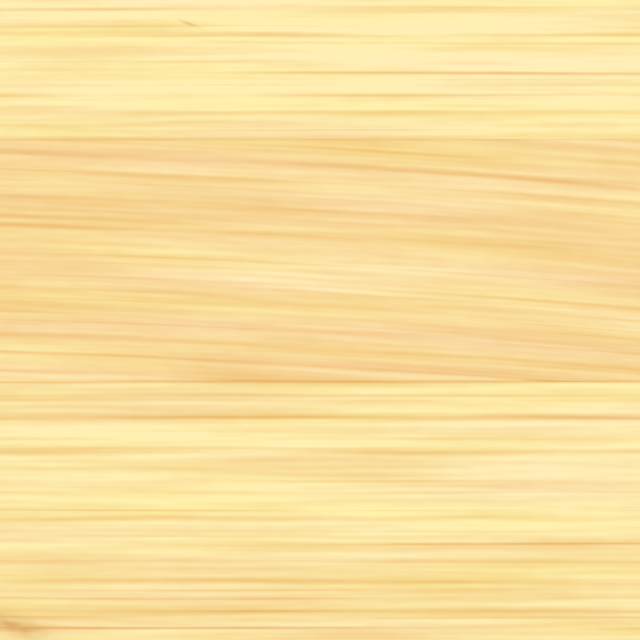
This texture is drawn by a Shadertoy shader. Its source:

```glsl
#define PALE vec3(0.994, 0.918, 0.668)
#define DEEP vec3(0.935, 0.755, 0.455)
#define KNOT_BROWN vec3(0.80, 0.58, 0.30)
#define UPPER_SEAM 0.783
#define LOWER_SEAM 0.403
#define GRAIN_SLOPE 0.03
#define GRAIN_BEND 0.025
#define BROAD_CONTRAST 0.40
#define FINE_CONTRAST 0.38
#define LINE_STRENGTH 0.78

float hash(vec2 p) {
    uvec2 q = uvec2(ivec2(p) + 4096);
    uint h = q.x * 1597334677u ^ q.y * 3812015801u;
    h = (h ^ (h >> 15)) * 2246822519u;
    h = (h ^ (h >> 13)) * 3266489917u;
    return float((h ^ (h >> 16)) >> 8) / 16777216.0;
}

float cornerSlope(vec2 cell, vec2 offset) {
    float a = 6.2832 * hash(cell);
    return dot(vec2(cos(a), sin(a)), offset);
}

// Gradient noise, roughly -0.7 to 0.7
float noise(vec2 p) {
    vec2 i = floor(p), f = p - i;
    vec2 u = f * f * f * (f * (f * 6.0 - 15.0) + 10.0);
    vec2 e = vec2(1.0, 0.0);
    float low = mix(cornerSlope(i, f), cornerSlope(i + e.xy, f - e.xy), u.x);
    float high = mix(cornerSlope(i + e.yx, f - e.yx), cornerSlope(i + e.xx, f - e.xx), u.x);
    return mix(low, high, u.y);
}

// Thin dark fibres: one per row, jittered, fading in and out along x
float fibres(vec2 p, float spacing, float width, float seed) {
    float row = floor(p.y / spacing), sum = 0.0;
    for (float k = -1.0; k <= 1.0; k++) {
        float id = row + k;
        float centre = (id + 0.1 + 0.8 * hash(vec2(id, seed))) * spacing;
        centre += 0.003 * noise(vec2(p.x * 1.5, id * 3.7 + seed));
        float thick = width * mix(0.6, 1.5, hash(vec2(id, seed + 1.0)));
        float d = (p.y - centre) / thick;
        float fade = smoothstep(-0.4, 0.3, noise(vec2(p.x * 1.9 + seed, id * 7.31)));
        sum += exp(-d * d) * fade * hash(vec2(id, seed + 2.0));
    }
    return sum;
}

// Soft elongated spot
float smudge(vec2 p, vec2 centre, vec2 size, float tilt) {
    vec2 d = p - centre;
    d.y -= tilt * d.x;
    d /= size;
    return exp(-dot(d, d));
}

void mainImage(out vec4 fragColor, in vec2 fragCoord) {
    vec2 uv = fragCoord / iResolution.xy;
    float pixel = 1.0 / iResolution.y;

    // Three glued strips; the middle one is warmer with slanting grain
    float soft = max(0.0015, pixel);
    float aboveLower = smoothstep(-soft, soft, uv.y - LOWER_SEAM);
    float belowUpper = smoothstep(-soft, soft, UPPER_SEAM - uv.y);
    float middle = aboveLower * belowUpper;
    float inMiddle = step(0.5, middle);
    vec2 g = uv;
    g.y += inMiddle * (GRAIN_SLOPE * uv.x + GRAIN_BEND * uv.x * uv.x);
    g.y += 0.003 * noise(uv * vec2(1.5, 4.0));
    g += inMiddle * vec2(3.0, 2.0);

    // Streaks from broad bands down to fine hairs
    float broad = 0.8 * noise(g * vec2(0.9, 14.0));
    broad += 0.8 * noise(g * vec2(1.6, 38.0) + 17.0);
    float fine = 0.9 * noise(g * vec2(2.8, 85.0) + 31.0);
    fine += 0.7 * noise(g * vec2(6.0, 150.0) + 53.0);
    fine += 0.25 * noise(g * vec2(30.0, 130.0) + 91.0);

    float tone = mix(0.99, 0.68, middle);
    tone -= 0.28 * smoothstep(0.25, 0.0, uv.y);
    tone -= 0.14 * smoothstep(0.13, 0.0, abs(uv.y - LOWER_SEAM)) * (1.0 - 0.5 * middle);
    tone += BROAD_CONTRAST * broad + FINE_CONTRAST * fine;

    // Distinct fibre lines and the two seams
    float lines = fibres(g, 0.032, max(0.0033, pixel), 5.0);
    lines += 0.55 * fibres(g, 0.014, max(0.0020, pixel), 23.0);
    tone -= LINE_STRENGTH * lines * mix(1.0, 0.75, middle);
    float seamWidth = max(0.0028, pixel);
    float seams = smudge(uv, vec2(0.6, LOWER_SEAM), vec2(0.7, seamWidth), 0.0);
    seams += 0.6 * smudge(uv, vec2(0.3, UPPER_SEAM), vec2(0.8, seamWidth), 0.0);
    tone -= 0.7 * seams;

    // Colour, with slow drift between yellow and pinkish wood
    vec3 color = mix(DEEP, PALE, clamp(tone, -0.2, 1.12));
    float drift = noise(g * vec2(1.8, 27.0) + 71.0);
    color += vec3(0.004, -0.008, 0.055) * drift;
    color += middle * vec3(0.004, -0.004, 0.014);

    // Small knot in the corner and a faint fleck near the top
    float rough = 0.75 + 0.7 * noise(uv * vec2(45.0, 110.0));
    float knot = 0.7 * smudge(uv, vec2(0.025, 0.022), vec2(0.045, 0.014), -0.25) * rough;
    knot += 0.35 * smudge(uv, vec2(0.295, 0.963), vec2(0.014, 0.0025), -0.35);
    color = mix(color, KNOT_BROWN, clamp(knot, 0.0, 1.0));

    fragColor = vec4(clamp(color, 0.0, 1.0), 1.0);
}
```
